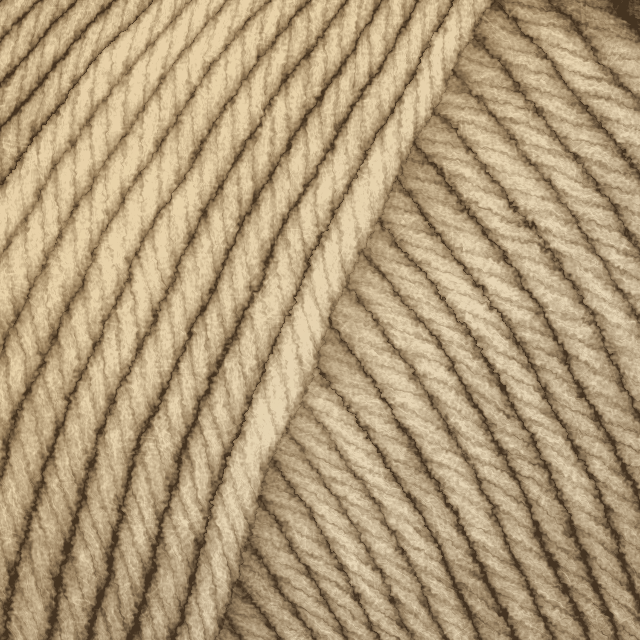
A WebGL 1 fragment shader for this texture:

```glsl
precision highp float;
// Ball of fuzzy beige wool: a layer of twisted strands crossing over a fanned layer.
uniform vec2 u_resolution;

const vec3 GAP_BROWN = vec3(0.27, 0.205, 0.135);
const vec3 WOOL_TAN = vec3(0.60, 0.51, 0.385);
const vec3 WOOL_CREAM = vec3(0.85, 0.78, 0.655);

float hash(vec2 p) {
  return fract(sin(dot(p, vec2(127.1, 311.7))) * 43758.5);
}

vec2 gradientAt(vec2 cell) {
  float angle = 6.2832 * hash(cell);
  return vec2(cos(angle), sin(angle));
}

// Gradient noise, roughly -0.7 to 0.7
float noise(vec2 p) {
  vec2 i = floor(p);
  vec2 f = p - i;
  vec2 s = f * f * f * (f * (f * 6.0 - 15.0) + 10.0);
  vec2 e = vec2(1.0, 0.0);
  float a = dot(gradientAt(i), f);
  float b = dot(gradientAt(i + e.xy), f - e.xy);
  float c = dot(gradientAt(i + e.yx), f - e.yx);
  float d = dot(gradientAt(i + e.xx), f - e.xx);
  return mix(mix(a, b, s.x), mix(c, d, s.x), s.y);
}

vec2 rotate(vec2 p, float angle) {
  float c = cos(angle);
  float s = sin(angle);
  return vec2(c * p.x - s * p.y, s * p.x + c * p.y);
}

// Tone of round plied strands; across counts strands, along is canvas length
float strands(float across, float along, float seed) {
  float id = floor(across);
  float rnd = hash(vec2(id, seed));
  float side = 2.0 * (across - id) - 1.0;

  // Plies wind diagonally round each strand
  float phase = along * 21.0 + side * 0.95 + rnd * 7.0;
  phase += 0.5 * noise(vec2(along * 9.0, id * 3.7 + seed));
  float plySide = abs(2.0 * fract(phase) - 1.0);
  float ply = 1.0 - plySide * plySide * plySide;
  float twist = 0.34 + 0.28 * noise(vec2(along * 6.0, id * 5.3 + seed));

  // Rounded section with scalloped edges
  float width = 0.90 + 0.10 * rnd + 0.08 * ply;
  float edge = clamp(abs(side) / width, 0.0, 1.0);
  float body = pow(1.0 - edge * edge * (0.35 + 0.65 * edge), 0.7);

  // Fibres follow the plies
  float fibre = noise(vec2(phase * 6.0, along * 32.0 + id * 17.0));
  fibre += 0.8 * noise(vec2(phase * 14.0, along * 62.0 + id * 29.0));
  float tone = 1.02 * body * (1.0 - twist * (1.0 - ply));
  return tone + 0.20 * fibre * (0.3 + 0.7 * body) + 0.16 * (rnd - 0.5) - 0.06 * side * body;
}

// Thin curved stray fibres in patches
float strayHairs(vec2 p) {
  float total = 0.0;
  for (int i = 0; i < 5; i++) {
    float k = float(i);
    vec2 q = rotate(p, 0.5 + k * 0.7) + k * 7.3;
    q.y += 0.03 * noise(q * 12.0);
    float line = 1.0 - smoothstep(0.0, 0.12, abs(noise(q * vec2(16.0, 62.0))));
    total += line * smoothstep(-0.05, 0.35, noise(q * 17.0 + 31.0));
  }
  return total;
}

float overLayer(vec2 p, float u) {
  return strands(-u / 0.066, dot(p, vec2(0.46, 0.89)), 3.0);
}

float underLayer(vec2 p, float bend) {
  float d = 1.0 - p.y;
  float fan = p.x * (1.0 + 0.8 * d) - 1.7 * d + 0.15 * d * d;
  return strands((fan + bend * 1.8) / 0.096, dot(p, vec2(-0.58, 0.81)), 11.0);
}

void main() {
  vec2 p = gl_FragCoord.xy / u_resolution;
  float bend = 0.014 * noise(p * 5.0) + 0.006 * noise(p * 17.0);
  float frizz = 0.005 * noise(p * 75.0) + 0.005 * noise(p * 160.0);

  // Distance left of the curved border between the layers
  float border = 0.335 + 0.29 * p.y + 0.15 * p.y * p.y;
  float u = (border - p.x) / (1.0 + 0.4 * p.y - 0.5 * p.y * p.y);
  u += bend + frizz;

  float over = overLayer(p, u);
  float under = underLayer(p, bend + frizz);
  under *= 1.0 - 0.5 * exp(min(u, 0.0) * 20.0);
  float tone = mix(under, over, smoothstep(-0.004, 0.004, u));

  // Broad light, mottling and dark corner
  tone += 0.14 - 0.40 * smoothstep(0.12, 0.95, length(p - vec2(0.42, 0.66)));
  tone += 0.14 * noise(p * 7.0 + 3.0);
  tone -= 0.5 * (1.0 - smoothstep(0.0, 0.16, length((p - 1.0) * vec2(0.6, 1.6))));

  // Fuzz
  tone += 0.14 * noise(p * 110.0) + 0.18 * noise(p * 220.0);
  tone += 0.10 * (strayHairs(p) - 0.4);
  tone = clamp(tone, 0.0, 1.1);

  vec3 color = mix(GAP_BROWN, WOOL_TAN, min(tone * 2.0, 1.0));
  color = mix(color, WOOL_CREAM, max(tone * 2.0 - 1.0, 0.0));
  float warmth = smoothstep(0.5, 1.6, p.y + 1.0 - p.x);
  color *= mix(vec3(1.0), vec3(1.01, 0.985, 0.93), warmth);
  gl_FragColor = vec4(color, 1.0);
}
```
